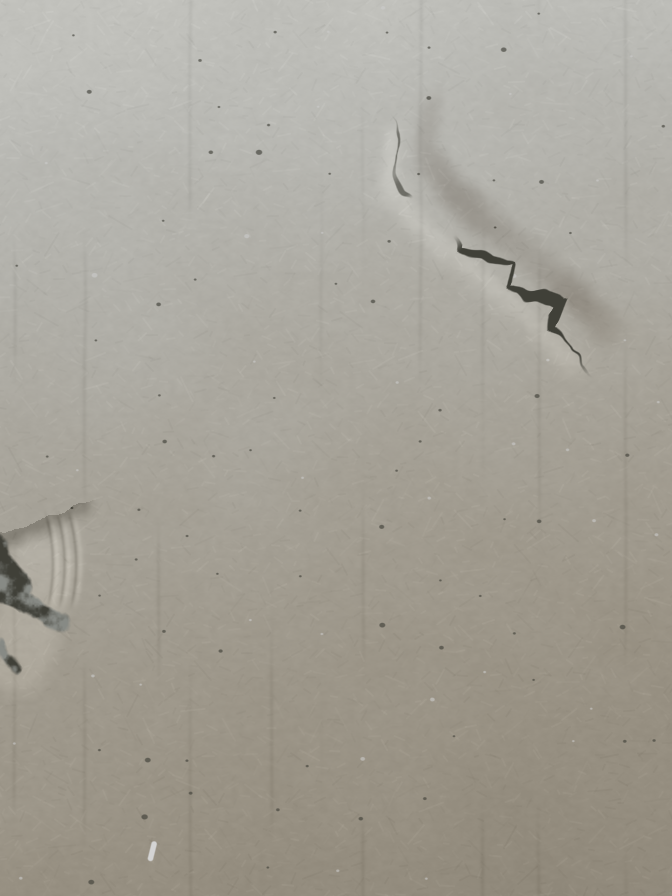
Reproduce this texture procedurally as a Shadertoy shader.

```glsl
#define FIBRE_CELL 0.013
#define FIBRE_GAIN 0.040
#define GRAIN_GAIN 0.030
#define SPECK_CELL 0.065
#define STREAK_GAIN 0.030
#define TEAR_START vec2(0.440, 0.865)
#define TEAR_DIR vec2(0.640, -0.768)
#define TEAR_LENGTH 0.345
#define HOLE_TOP vec2(-0.010, 0.395)
#define HOLE_TIP vec2(0.091, 0.437)
#define DARK vec3(0.25, 0.25, 0.22)
#define PULP vec3(0.43, 0.44, 0.42)

float hash(vec2 p) {
    vec3 q = fract(p.xyx * vec3(0.1031, 0.1030, 0.0973));
    q += dot(q, q.yzx + 33.33);
    return fract((q.x + q.y) * q.z);
}

float noise(vec2 p) {
    vec2 i = floor(p), f = fract(p);
    f = f * f * (3.0 - 2.0 * f);
    return mix(mix(hash(i), hash(i + vec2(1, 0)), f.x),
               mix(hash(i + vec2(0, 1)), hash(i + vec2(1, 1)), f.x), f.y);
}

float fbm(vec2 p) {
    float sum = 0.0, gain = 0.5;
    for (int i = 0; i < 4; i++) {
        sum += gain * noise(p);
        p = p * 2.03 + 17.1;
        gain *= 0.5;
    }
    return sum;
}

float segment(vec2 p, vec2 a, vec2 b) {
    vec2 v = b - a;
    return length(p - a - v * clamp(dot(p - a, v) / dot(v, v), 0.0, 1.0));
}

float bump(float x, float centre, float width) {
    float d = (x - centre) / width;
    return exp(-d * d);
}

// Short pale and dark fibres, one per jittered cell
float fibres(vec2 p, float cell, float seed, float px) {
    float sum = 0.0;
    vec2 id = floor(p / cell);
    for (int k = 0; k < 9; k++) {
        vec2 c = id + vec2(k % 3 - 1, k / 3 - 1), s = c + seed;
        vec2 mid = (c + vec2(hash(s), hash(s + 41.0))) * cell;
        float angle = (hash(s + 83.0) - 0.5) * 2.4;
        vec2 arm = vec2(cos(angle), sin(angle)) * cell * mix(0.15, 0.5, hash(s + 7.0));
        float d = segment(p, mid - arm, mid + arm);
        sum += (hash(s + 59.0) - 0.5) * (1.0 - smoothstep(0.0003, 0.0012 + px * 0.5, d));
    }
    return sum;
}

// Sparse dots: x is dark, y is pale
vec2 specks(vec2 p, float px) {
    vec2 id = floor(p / SPECK_CELL);
    vec2 mid = (id + 0.15 + 0.7 * vec2(hash(id + 3.0), hash(id + 29.0))) * SPECK_CELL;
    float kind = hash(id + 61.0), size = mix(0.0008, 0.0026, pow(hash(id + 97.0), 3.0));
    float dot_ = 1.0 - smoothstep(size - px * 0.5, size + px, length((p - mid) * vec2(0.8, 1.0)));
    return dot_ * vec2(step(kind, 0.45), step(0.85, kind));
}

// Faint vertical lines left by the rollers
float streaks(vec2 p) {
    float column = floor(p.x / 0.065);
    float x = (column + 0.2 + 0.6 * hash(vec2(column, 5.0))) * 0.065;
    float run = smoothstep(0.45, 0.75, noise(vec2(column * 7.3, p.y * 6.0)));
    return run * bump(p.x + 0.002 * noise(p * 12.0), x, 0.0025);
}

float tearBow(float a) {
    return 0.030 * smoothstep(0.1, 0.3, a) - 0.042 * smoothstep(0.0, 0.06, a);
}

float tearPath(float a) {
    float phase = fract((a - 0.157) / 0.067);
    float tooth = min(phase / 0.75, (1.0 - phase) / 0.25);
    float jag = smoothstep(0.12, 0.17, a) * (1.0 - smoothstep(0.28, 0.34, a));
    return tearBow(a) + 0.025 * tooth * jag + 0.006 * (noise(vec2(a * 90.0, 4.0)) - 0.5);
}

void mainImage(out vec4 fragColor, in vec2 fragCoord) {
    vec2 p = fragCoord / iResolution.y;
    float px = 1.0 / iResolution.y;
    vec2 wobble = vec2(fbm(p * 45.0), fbm(p * 45.0 + 70.0)) - 0.47;

    // Board: cool light at the top, warm and darker below
    float tone = 0.58 + 0.12 * p.y + 0.05 * p.y * p.y + 0.04 * (0.375 - p.x);
    tone += 0.025 * (fbm(p * vec2(7.0, 10.0)) - 0.47);
    float cool = smoothstep(0.58, 0.74, tone);
    vec3 col = tone - vec3(0.0, mix(0.028, 0.0, cool), mix(0.083, 0.02, cool));
    col += GRAIN_GAIN * (fbm(p * vec2(130.0, 190.0)) - 0.47);
    col += FIBRE_GAIN * (fibres(p, FIBRE_CELL, 0.0, px) + fibres(p, FIBRE_CELL * 2.3, 300.0, px));
    col -= STREAK_GAIN * streaks(p);
    vec2 dots = specks(p, px);
    col = mix(col, DARK, 0.65 * dots.x);
    col = mix(col, vec3(0.80), 0.6 * dots.y);
    float flake = segment(p, vec2(0.168, 0.042), vec2(0.172, 0.058));
    col = mix(col, vec3(0.83), 1.0 - smoothstep(0.002, 0.003 + px, flake));

    // Long tear: raised skin, side shadow, jagged slit
    vec2 q = p - TEAR_START;
    float a = dot(q, TEAR_DIR), b = dot(q, vec2(-TEAR_DIR.y, TEAR_DIR.x));
    float span = smoothstep(-0.01, 0.02, a) * (1.0 - smoothstep(TEAR_LENGTH - 0.02, TEAR_LENGTH + 0.02, a));
    float up = b - tearBow(a) + 0.012 * wobble.x;
    float lobes = 0.4 + 0.6 * max(bump(a, 0.11, 0.07), bump(a, 0.28, 0.04));
    col -= vec3(0.10, 0.11, 0.115) * span * lobes * smoothstep(0.015, 0.04, up) * (1.0 - smoothstep(0.045, 0.075, up));
    col += 0.055 * span * bump(up, -0.010, 0.015);
    float slope = (tearPath(a + 0.002) - tearPath(a - 0.002)) / 0.004;
    float d = abs(b - tearPath(a)) / sqrt(1.0 + slope * slope);
    float width = 0.0012 + 0.007 * bump(a, 0.265, 0.03) + 0.003 * bump(a, 0.18, 0.03) + 0.002 * bump(a, 0.065, 0.012);
    float open = span * max(smoothstep(0.14, 0.16, a), smoothstep(0.35, 0.7, noise(vec2(a * 45.0, 9.0))) * 0.65);
    col = mix(col, DARK, open * (1.0 - smoothstep(width - px, width + px, d + 0.003 * wobble.y)));

    // Punched hole: curled flap, creases, exposed pulp
    vec2 h = p + 0.014 * wobble;
    float rim = segment(h, HOLE_TOP, HOLE_TIP);
    col -= 0.13 * (1.0 - smoothstep(0.0, 0.022, rim)) * step(h.y, 0.405 + 0.35 * h.x);
    col += 0.05 * (1.0 - smoothstep(0.02, 0.05, segment(h, vec2(0.05, 0.37), vec2(0.02, 0.26))));
    for (int i = 0; i < 3; i++) {
        float bend = 0.090 - 0.013 * float(i) - 2.5 * pow(p.y - 0.37, 2.0);
        float run = smoothstep(0.315, 0.34, p.y) * (1.0 - smoothstep(0.41, 0.435, p.y));
        col += run * (0.05 * bump(p.x, bend, 0.003) - 0.08 * bump(p.x, bend - 0.005, 0.002));
    }
    float pulp = min(segment(h, vec2(-0.01, 0.385), vec2(0.012, 0.345)) - 0.020,
                     segment(h, vec2(0.0, 0.345), vec2(0.068, 0.305)) - 0.010);
    pulp = min(pulp, segment(h, vec2(0.0, 0.28), vec2(0.018, 0.255)) - 0.004);
    vec3 torn = mix(DARK, PULP + 0.10, smoothstep(0.3, 0.65, fbm(p * 60.0)));
    col = mix(col, torn, 1.0 - smoothstep(-0.002, 0.002 + px, pulp));

    fragColor = vec4(clamp(col, 0.0, 1.0), 1.0);
}
```
